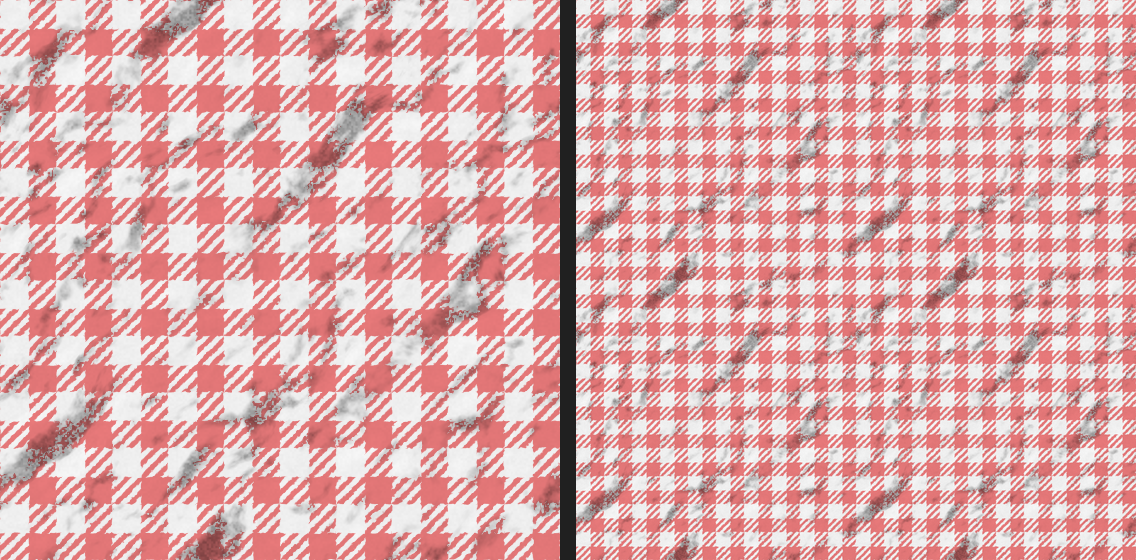
Left: one tile. Right: repeated 2 by 2.
This pattern is drawn by a WebGL 2 fragment shader. Its source:

```glsl
#version 300 es
precision highp float;

uniform vec2 u_resolution;
out vec4 outColor;

const float REPEATS = 10.0;
const float STRIPES_PER_REPEAT = 4.0;
const float LIGHT_WIDTH = 0.52;
const float STRIPE_WIDTH = 0.5;
const vec3 RED = vec3(0.885, 0.462, 0.465);
const vec3 WHITE = vec3(0.935, 0.935, 0.935);

// Integer hash of a lattice point, wrapped to the period
float hash(vec2 cell, float period, uint seed) {
    uvec2 q = uvec2(mod(cell, period));
    uint h = q.x * 1597u + q.y * 51749u + seed * 7919u;
    h = (h ^ (h >> 15)) * 73244475u;
    h = (h ^ (h >> 13)) * 29986577u;
    h ^= h >> 16;
    return float(h & 65535u) / 65535.0;
}

// Value noise that wraps over the unit square
float tileNoise(vec2 p, float period, uint seed) {
    vec2 q = p * period;
    vec2 i = floor(q);
    vec2 f = fract(q);
    f = f * f * f * (f * (f * 6.0 - 15.0) + 10.0);
    float low = mix(hash(i, period, seed), hash(i + vec2(1, 0), period, seed), f.x);
    float high = mix(hash(i + vec2(0, 1), period, seed), hash(i + vec2(1, 1), period, seed), f.x);
    return mix(low, high, f.y);
}

float tileFbm(vec2 p, float period, uint seed) {
    float sum = 0.0;
    float amplitude = 0.5;
    for (uint octave = 0u; octave < 5u; octave++) {
        sum += amplitude * tileNoise(p, period, seed + octave);
        period *= 2.0;
        amplitude *= 0.5;
    }
    return sum;
}

vec2 noisePair(vec2 p, float period, uint seed) {
    return vec2(tileNoise(p, period, seed), tileNoise(p, period, seed + 50u)) - 0.5;
}

// Crumpled cloth height; the integer shear keeps it seamless
float clothHeight(vec2 p) {
    vec2 sheared = vec2(p.x + p.y, 2.0 * (p.x - p.y));
    return 0.55 * tileFbm(sheared, 5.0, 11u) + 0.45 * tileFbm(p, 13.0, 23u);
}

// Coverage of a periodic band that starts at each whole number
float band(float t, float width, float blur) {
    float d = 0.5 * width - abs(fract(t - 0.5 * width + 0.5) - 0.5);
    return smoothstep(-blur, blur, d);
}

// Red coverage of the check: solid squares joined by diagonal stripes
float checkCoverage(vec2 p, float blur) {
    vec2 cell = vec2(p.x, 1.0 - p.y) * REPEATS;
    float cellBlur = blur * REPEATS;
    float lightColumn = band(cell.x, LIGHT_WIDTH, cellBlur);
    float lightRow = band(cell.y, LIGHT_WIDTH, cellBlur);
    float stripe = band((cell.x + cell.y) * STRIPES_PER_REPEAT, STRIPE_WIDTH,
                        cellBlur * STRIPES_PER_REPEAT * 1.414);
    float solid = (1.0 - lightColumn) * (1.0 - lightRow);
    float mixed = lightColumn * (1.0 - lightRow) + lightRow * (1.0 - lightColumn);
    return solid + mixed * stripe;
}

void main() {
    vec2 uv = gl_FragCoord.xy / u_resolution;
    float blur = max(0.75 / min(u_resolution.x, u_resolution.y), 0.001);

    // Creases lit from the upper left
    vec2 bent = uv + 0.035 * noisePair(uv, 9.0, 31u);
    float slope = clothHeight(bent) - clothHeight(bent + vec2(-0.013, 0.015));
    float patches = smoothstep(0.25, 0.7, tileNoise(uv, 8.0, 41u));
    float crease = smoothstep(0.005, 0.17, slope) * mix(0.45, 1.0, patches);
    float highlight = smoothstep(0.02, 0.16, -slope);

    // Frayed edges, roughest inside the creases
    vec2 fray = noisePair(uv, 230.0, 61u) * (0.0028 + 0.014 * crease);
    vec2 drift = noisePair(uv, 60.0, 71u) * (0.0008 + 0.014 * crease);
    float red = checkCoverage(uv + fray + drift, blur * (1.0 + crease));

    // Shade and fine grain
    float grain = tileNoise(uv, 256.0, 81u) - 0.5;
    float shade = 1.0 - 0.36 * crease * (1.0 + 0.5 * grain);
    shade += 0.025 * highlight + 0.022 * grain;
    vec3 color = mix(WHITE, RED, red) * shade;
    outColor = vec4(clamp(color, 0.0, 1.0), 1.0);
}
```
